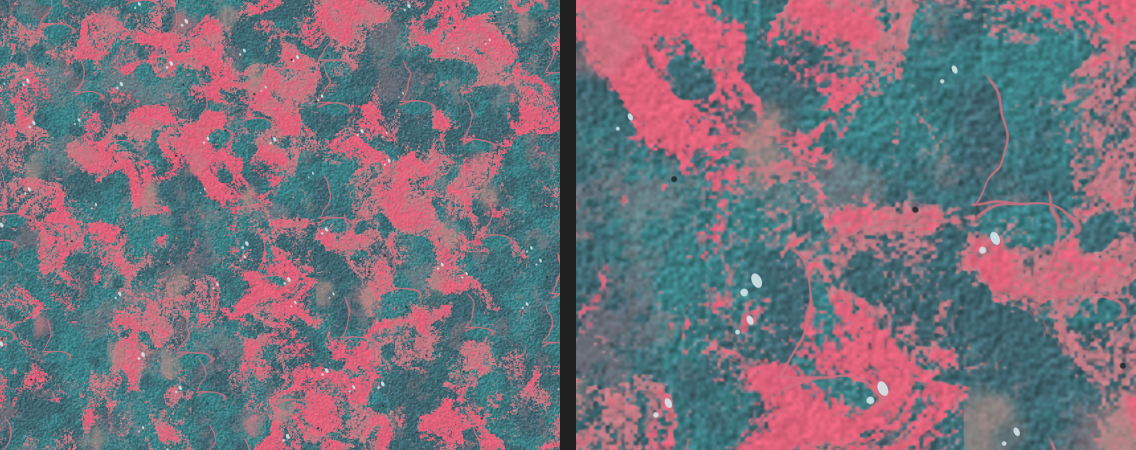
Left, the full canvas; right, a detail of the centre.
Write a Shadertoy shader that draws this texture.

```glsl
// Weathered teal ground with ragged coral stains, soft tan smudges and pale flecks.
// Warped value noise plus fine grain splits the two inks; cell loops scatter
// hooked hairlines, dark holes, smudges and specks on top.

#define STAIN_SCALE 11.5
#define STAIN_LEVEL 0.528
#define STAIN_SOFT 0.05
#define GRAIN_SCALE 340.0
#define GRAIN_AMOUNT 0.22
#define TOOTH 0.27
#define HAIR_CELL 0.16
#define HOLE_CELL 0.085
#define SMUDGE_CELL 0.15
#define FLECK_CELL 0.08

const vec3 TEAL = vec3(0.235, 0.505, 0.525);
const vec3 SLATE = vec3(0.25, 0.40, 0.44);
const vec3 CORAL = vec3(0.89, 0.38, 0.48);
const vec3 SALMON = vec3(0.77, 0.48, 0.52);
const vec3 TAN = vec3(0.65, 0.55, 0.53);
const vec3 PALE = vec3(0.83, 0.91, 0.92);

vec3 hash3(vec2 p) {
    vec3 q = fract(p.xyx * vec3(0.1031, 0.1030, 0.0973));
    q += dot(q, q.yxz + 33.33);
    return fract((q.xxy + q.yzz) * q.zyx);
}

float noise(vec2 p) {
    vec2 i = floor(p), f = fract(p);
    f = f * f * (3.0 - 2.0 * f);
    float low = mix(hash3(i).x, hash3(i + vec2(1, 0)).x, f.x);
    float high = mix(hash3(i + vec2(0, 1)).x, hash3(i + vec2(1, 1)).x, f.x);
    return mix(low, high, f.y);
}

float fbm(vec2 p) {
    float sum = 0.0, amp = 0.5, total = 0.0;
    for (int i = 0; i < 6; i++) {
        sum += amp * noise(p);
        total += amp;
        amp *= 0.65;
        p = mat2(1.6, 1.2, -1.2, 1.6) * p + 17.3;
    }
    return sum / total;
}

// Offset from the jittered centre of a neighbouring cell; rnd is its random triple.
vec2 scatter(vec2 p, float cell, int k, float seed, out vec3 rnd) {
    vec2 id = floor(p / cell) + vec2(k % 3, k / 3) - 1.0;
    rnd = hash3(id + seed);
    vec2 jitter = hash3(id + seed + 71.0).xy;
    return p - (id + 0.1 + 0.8 * jitter) * cell;
}

// Hooked hairline: x = line, y = shaded side, z = lens under its foot.
vec3 hairMotif(vec2 q, float wobble, float px) {
    float t = q.y / 0.09;
    float along = smoothstep(-0.02, 0.0, t) * smoothstep(1.05, 0.95, t);
    float dx = q.x - (0.023 * sin(2.7 * t) - 0.012 + 0.011 * wobble);
    float stem = smoothstep(0.0009 + px, 0.0003, abs(dx) * 0.87) * along;
    float shade = smoothstep(0.003, -0.003, dx) * smoothstep(-0.055, -0.015, dx)
        * smoothstep(-0.1, 0.2, t) * smoothstep(1.15, 0.8, t);
    vec2 e = (q - vec2(0.026, -0.014)) / vec2(0.037, 0.015);
    float rim = (length(e) - 1.0) * 0.017 + 0.004 * wobble;
    float foot = smoothstep(0.0009 + px, 0.0003, abs(rim)) * smoothstep(-0.4, 0.1, e.y + 0.4 * e.x);
    float toe = smoothstep(0.0009 + px, 0.0003, abs(q.y - 0.001 + 0.004 * wobble))
        * smoothstep(-0.013, -0.011, q.x) * smoothstep(0.028, 0.02, q.x);
    return vec3(max(stem, max(foot, toe)), shade, smoothstep(0.002, -0.003, rim));
}

void mainImage(out vec4 fragColor, in vec2 fragCoord) {
    float px = 1.0 / iResolution.y;
    vec2 p = fragCoord * px + 3.0;
    vec3 rnd;

    // Stain field and the grain that frays it
    vec2 warp = vec2(noise(p * 19.0), noise(p * 19.0 + 40.0)) - 0.5;
    float stain = fbm(p * STAIN_SCALE + warp * 0.9);
    float wobble = noise(p * 55.0) - 0.5;
    float grain = 0.65 * noise(p * GRAIN_SCALE) + 0.35 * noise(p * GRAIN_SCALE * 0.45 + 9.0) - 0.5;
    float shade = smoothstep(0.34, 0.64, fbm(p * 12.0 + 60.0));
    float veil = smoothstep(0.5, 0.66, fbm(p * 15.0 + 130.0) + 0.15 * grain);

    // Hairlines, holes and smudges
    float hair = 0.0, lens = 0.0, smudge = 0.0, smudgeHue = 0.0;
    for (int k = 0; k < 9; k++) {
        vec2 q = scatter(p, HAIR_CELL, k, 5.0, rnd) * mix(0.9, 1.25, rnd.y);
        vec3 motif = hairMotif(q + vec2(0.0, 0.03), wobble, px) * step(rnd.x, 0.6);
        hair = max(hair, motif.x);
        shade = max(shade, motif.y);
        lens = max(lens, motif.z);
        stain -= 0.08 * motif.y + 0.07 * motif.z;

        q = scatter(p, HOLE_CELL, k, 23.0, rnd);
        float hole = smoothstep(0.017, 0.007, length(q) + 0.022 * wobble) * step(rnd.x, 0.45);
        stain -= 0.15 * hole;
        veil *= 1.0 - hole;
        shade = max(shade, 0.9 * hole);

        q = scatter(p, SMUDGE_CELL, k, 47.0, rnd);
        float cut = rnd.y < 0.4 ? smoothstep(-0.015 - px, -0.015 + px, q.x) : 1.0;
        float blot = smoothstep(1.0, 0.2, length(q / vec2(0.035, 0.043)) + wobble * 0.6);
        blot *= cut * step(rnd.x, 0.5) * (0.95 - 0.4 * noise(vec2(p.x * 130.0, p.y * 7.0)));
        if (blot > smudge) { smudge = blot; smudgeHue = rnd.z; }
    }

    // Ground: teal and slate with a pressed, diagonal tooth
    vec3 color = mix(TEAL, SLATE, shade * (1.0 - 0.8 * lens));
    float tooth = noise(p * 250.0) - noise(p * 250.0 + vec2(0.6, -0.6));
    color *= 1.0 + TOOTH * tooth + 0.34 * grain;
    color = mix(color, SALMON, 0.3 * veil * (1.0 - lens));

    // Coral ink: thin wash at the frayed rim, salmon inside, hot in the core
    float level = stain - STAIN_LEVEL + GRAIN_AMOUNT * grain;
    float heat = smoothstep(0.02, 0.14, level + 0.6 * (fbm(p * 10.0 + 90.0) - 0.5));
    vec3 ink = mix(SALMON, CORAL, heat) * (1.0 + 0.16 * grain + 0.1 * tooth);
    float cover = smoothstep(-STAIN_SOFT, STAIN_SOFT, level);
    color = mix(color, ink, cover * mix(0.7, 0.97, smoothstep(0.0, 0.09, level)));
    vec3 smudgeInk = mix(TAN, SALMON, step(0.65, smudgeHue)) * (1.0 + 0.12 * grain);
    color = mix(color, smudgeInk, 0.9 * smudge);
    color = mix(color, mix(SALMON, CORAL, 0.4), 0.85 * hair);

    // Tilted pale flecks and tiny dark specks
    for (int k = 0; k < 9; k++) {
        vec2 q = scatter(p, FLECK_CELL, k, 83.0, rnd);
        float size = mix(0.0026, 0.006, rnd.y);
        vec2 tilted = mat2(0.9, -0.42, 0.42, 0.9) * q;
        float main = length(tilted * vec2(1.6, 1.0)) - size;
        float twin = length(tilted + vec2(0.012, 0.004)) - size * 0.5;
        float fleck = smoothstep(px, -px, min(main, twin)) * step(rnd.x, 0.3);
        color = mix(color, PALE, 0.9 * fleck);
        q = scatter(p, FLECK_CELL, k, 131.0, rnd);
        float speck = smoothstep(px, -px, length(q) - 0.0022) * step(rnd.x, 0.16);
        color = mix(color, SLATE * 0.35, 0.85 * speck);
    }
    fragColor = vec4(clamp(color, 0.0, 1.0), 1.0);
}
```
